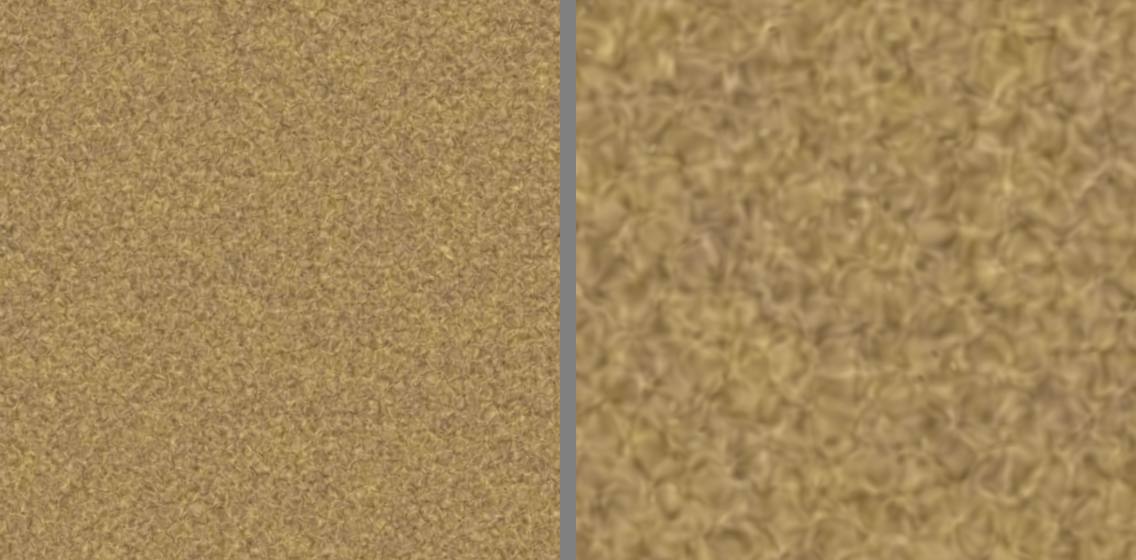
Left: the whole. Right: its middle third, enlarged.
This texture is drawn by a three.js fragment shader. Its source:

```glsl
// Fine ochre sand: soft packed grains, mauve and golden patches, sparse flecks.
#define GRAIN_SCALE 82.0
#define PATCH_SCALE 13.0
#define FLECK_SCALE 64.0
#define FLECK_SHARE 0.07
#define GRAIN_CONTRAST 0.31
#define TINT_CONTRAST 1.1
#define MAUVE_SAND vec3(0.610, 0.503, 0.362)
#define GOLDEN_SAND vec3(0.670, 0.567, 0.342)
#define DARK_FLECK vec3(0.44, 0.34, 0.20)
#define LIGHT_FLECK vec3(0.82, 0.73, 0.54)

varying vec2 vUv;

float hash(vec2 p) {
  return fract(sin(dot(p, vec2(127.1, 311.7))) * 43758.5453);
}

vec2 hash2(vec2 p) {
  return vec2(hash(p), hash(p + 57.3));
}

float slope(vec2 cell, vec2 offset) {
  return dot(hash2(cell) * 2.0 - 1.0, offset);
}

// Gradient noise, centred on zero
float noise(vec2 p) {
  vec2 i = floor(p);
  vec2 f = p - i;
  vec2 u = f * f * f * (f * (f * 6.0 - 15.0) + 10.0);
  vec2 e = vec2(1.0, 0.0);
  float low = mix(slope(i, f), slope(i + e, f - e), u.x);
  float high = mix(slope(i + e.yx, f - e.yx), slope(i + e.xx, f - e.xx), u.x);
  return mix(low, high, u.y);
}

// Light and shade of the grains, bent into irregular shapes
float grainTone(vec2 uv) {
  vec2 p = uv * GRAIN_SCALE;
  p += 0.7 * vec2(noise(p * 0.6 + 11.0), noise(p * 0.6 + 37.0));
  float coarse = 0.25 * noise(p * 0.45 + 5.0);
  float medium = 0.62 * noise(p);
  float fine = 0.52 * noise(p * 1.83 + 23.0);
  return coarse + medium + fine;
}

// Drift between mauve and golden sand, from broad patches to single grains
float sandTint(vec2 uv) {
  vec2 p = uv * PATCH_SCALE;
  float tint = 0.0;
  float weight = 0.5;
  for (int octave = 0; octave < 4; octave++) {
    tint += weight * noise(p + 71.0);
    p = mat2(0.8, 0.6, -0.6, 0.8) * p * 1.9;
    weight *= 0.9;
  }
  return tint;
}

// Coverage of dark (x) and light (y) flecks
vec2 fleckCover(vec2 uv) {
  vec2 p = uv * FLECK_SCALE;
  vec2 home = floor(p);
  vec2 cover = vec2(0.0);
  for (int y = -1; y <= 1; y++) {
    for (int x = -1; x <= 1; x++) {
      vec2 cell = home + vec2(float(x), float(y));
      float pick = hash(cell + 3.7);
      float angle = 6.2832 * hash(cell + 19.1);
      vec2 d = p - cell - hash2(cell + 8.5);
      d = mat2(cos(angle), -sin(angle), sin(angle), cos(angle)) * d;
      float radius = mix(0.25, 0.48, hash(cell + 41.9));
      float spot = 1.0 - smoothstep(0.1, 1.0, length(d * vec2(1.0, 1.5)) / radius);
      cover.x = max(cover.x, spot * step(pick, FLECK_SHARE));
      cover.y = max(cover.y, spot * step(1.0 - FLECK_SHARE, pick));
    }
  }
  return cover;
}

void main() {
  float tint = clamp(0.5 + TINT_CONTRAST * sandTint(vUv), 0.0, 1.0);
  vec3 color = mix(MAUVE_SAND, GOLDEN_SAND, tint);
  color += GRAIN_CONTRAST * grainTone(vUv) * vec3(1.0, 0.98, 0.88);

  vec2 flecks = fleckCover(vUv);
  color = mix(color, DARK_FLECK, 0.5 * flecks.x);
  color = mix(color, LIGHT_FLECK, 0.5 * flecks.y);
  gl_FragColor = vec4(color, 1.0);
}
```
